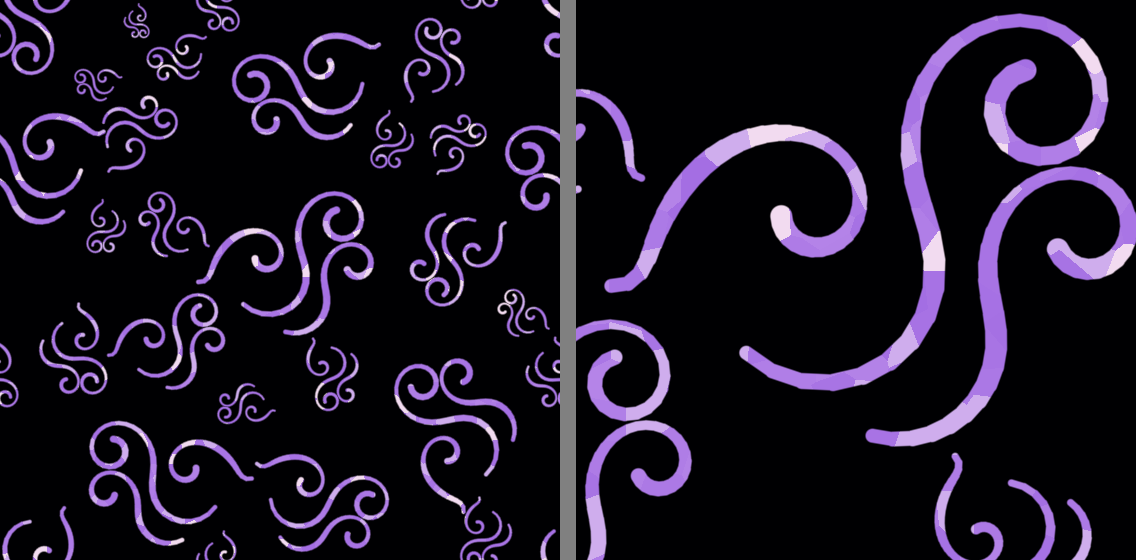
Left, the full canvas; right, a detail of the centre.
Reproduce this pattern procedurally as a WebGL 2 fragment shader.

```glsl
#version 300 es
precision highp float;
// Violet curled flourishes scattered over black. A greedy circle packing places
// the motifs; each motif is three strokes traced by integrating a curvature that
// starts as a tight coil and bends back into a tail. Cellular noise facets the ink.

uniform vec2 u_resolution;
out vec4 fragColor;

const int CANDIDATES = 100;
const int STEPS = 40;

vec2 hash2(vec2 p) {
    return fract(sin(vec2(dot(p, vec2(127.1, 311.7)), dot(p, vec2(269.5, 183.3)))) * 43758.5);
}

mat2 rotation(float angle) {
    float c = cos(angle), s = sin(angle);
    return mat2(c, s, -s, c);
}

float segmentDistance(vec2 p, vec2 a, vec2 b) {
    vec2 ab = b - a;
    return length(p - a - ab * clamp(dot(p - a, ab) / dot(ab, ab), 0.0, 1.0));
}

// Signed distance to a pen stroke: clockwise coil, then a tail after "turn".
float stroke(vec2 p, vec2 pen, float heading, float len, float coil, float turn, float tail) {
    float dist = 9.0, t = 0.0;
    for (int i = 1; i <= STEPS; i++) {
        float u = float(i) / float(STEPS);
        float next = u * (0.6 + 0.4 * u);
        float dt = next - t;
        float mid = t + 0.5 * dt;
        float bend = mix(-coil * exp(-2.4 * mid), tail,
                         smoothstep(turn - 0.07, turn + 0.07, mid));
        heading += 0.5 * bend * dt;
        vec2 tip = pen + len * dt * vec2(cos(heading), sin(heading));
        heading += 0.5 * bend * dt;
        float halfWidth = 0.034 * (0.88 + 0.25 * cos(9.0 * mid));
        dist = min(dist, segmentDistance(p, pen, tip) - halfWidth);
        pen = tip;
        t = next;
    }
    return dist;
}

// One motif of about unit radius: long S, lower scroll, upper hook.
float flourish(vec2 p) {
    float longS = stroke(p, vec2(-0.64, 0.05), 0.70, 3.6, 24.5, 0.66, 8.2);
    float scroll = stroke(p, vec2(-0.16, -0.48), -1.05, 2.3, 19.0, 0.64, 6.0);
    float hook = stroke(p, vec2(0.40, 0.46), -0.70, 1.9, 16.2, 0.92, 19.0);
    return min(longS, min(scroll, hook));
}

// Random value of the nearest cell: flat facets with straight borders.
float facet(vec2 p) {
    vec2 cell = floor(p);
    float nearest = 9.0, value = 0.0;
    for (int y = -1; y <= 1; y++) {
        for (int x = -1; x <= 1; x++) {
            vec2 id = cell + vec2(x, y);
            float d = length(id + hash2(id) - p);
            if (d < nearest) {
                nearest = d;
                value = hash2(id + 37.0).x;
            }
        }
    }
    return value;
}

vec3 inkColor(vec2 p) {
    float value = facet(p * 46.0);
    vec3 violet = mix(vec3(0.64, 0.43, 0.89), vec3(0.71, 0.52, 0.91), fract(value * 7.0));
    vec3 lilac = vec3(0.81, 0.68, 0.93);
    vec3 pale = vec3(0.95, 0.86, 0.94);
    vec3 color = mix(violet, lilac, step(0.77, value));
    return mix(color, pale, step(0.94, value));
}

void main() {
    vec2 uv = gl_FragCoord.xy / u_resolution.y;
    float pixel = 1.0 / u_resolution.y;
    float dist = 1.0;

    // Packing: shrinking circles, kept only where they clear the earlier ones.
    vec3 circles[CANDIDATES];
    int count = 0;
    for (int i = 0; i < CANDIDATES; i++) {
        float n = float(i);
        vec2 rnd = hash2(vec2(n, 5.0));
        vec2 center = fract(vec2(0.53, 0.56) + n * vec2(0.7549, 0.5698) + 0.05 * (rnd - 0.5));
        float wanted = mix(0.145, 0.036, sqrt(n / float(CANDIDATES)));
        float radius = wanted * 1.1;
        for (int j = 0; j < count; j++) {
            vec2 apart = fract(center - circles[j].xy + 0.5) - 0.5;
            radius = min(radius, length(apart) - circles[j].z);
            if (radius < 0.82 * wanted) break;
        }
        if (radius < 0.82 * wanted) continue;
        circles[count++] = vec3(center, radius);

        // Draw the motif, wrapped at the borders, randomly turned and mirrored.
        float size = 0.95 * radius;
        vec2 q = (fract(uv - center + 0.5) - 0.5) / size;
        if (dot(q, q) < 2.0) {
            q = rotation(6.283 * rnd.x) * q;
            q.x *= rnd.y < 0.4 ? -1.0 : 1.0;
            dist = min(dist, flourish(q) * size - 0.0007);
        }
    }

    float coverage = 1.0 - smoothstep(-1.1 * pixel, 1.1 * pixel, dist);
    fragColor = vec4(mix(vec3(0.0, 0.0, 0.006), inkColor(uv), coverage), 1.0);
}
```
